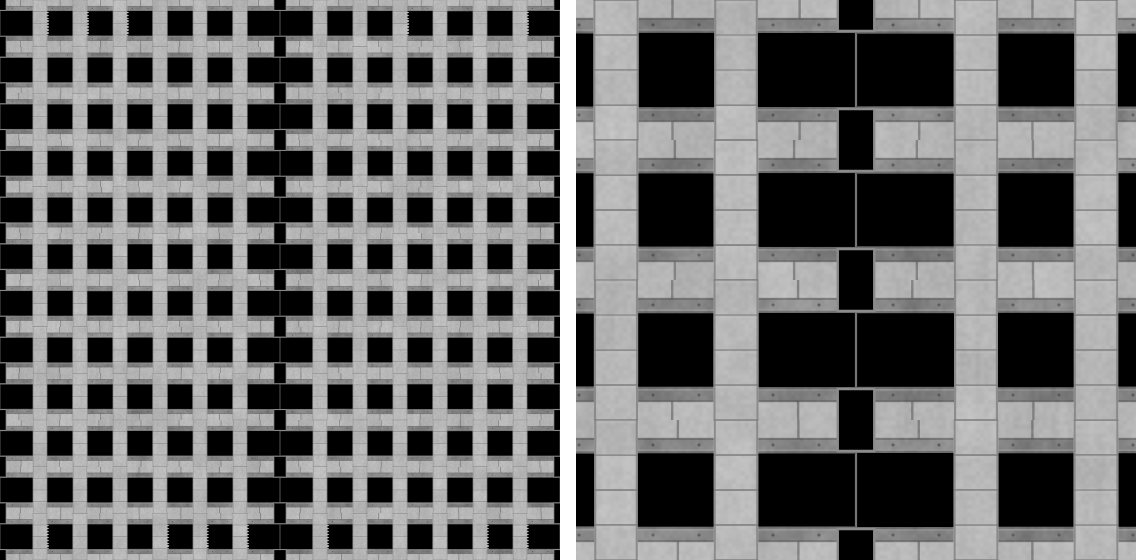
Left, the full canvas; right, a detail of the centre.
This texture is drawn by a Shadertoy shader. Its source:

```glsl
// Concrete facade: a grid of piers, panels and ledges around black window openings, with two recessed bays.

const vec2 CELLS = vec2(14.0, 12.0);   // bays across, floors up
const float SPAN = 768.0;              // design units along the canvas

float hash(vec2 p) {
    vec3 q = fract(p.xyx * vec3(0.1031, 0.1030, 0.0973));
    q += dot(q, q.yzx + 33.33);
    return fract((q.x + q.y) * q.z);
}

// Value noise that wraps after n cells in each direction
float noise(vec2 uv, vec2 n) {
    vec2 p = uv * n, i = floor(p), f = fract(p);
    f = f * f * (3.0 - 2.0 * f);
    vec2 a = mod(i, n), b = mod(i + 1.0, n);
    return mix(mix(hash(a), hash(vec2(b.x, a.y)), f.x),
               mix(hash(vec2(a.x, b.y)), hash(b), f.x), f.y);
}

// Smooth coverage of a signed distance, in design units
float cover(float d) {
    return clamp(0.5 - d * iResolution.y / SPAN, 0.0, 1.0);
}

float stroke(float d, float halfWidth) {
    return cover(abs(d) - halfWidth);
}

void mainImage(out vec4 fragColor, in vec2 fragCoord) {
    vec2 uv = fragCoord / iResolution.xy;
    vec2 p = uv * CELLS, size = SPAN / CELLS;
    vec2 cell = floor(p);
    vec2 q = (fract(p) - 0.5) * size;           // from the window centre
    float axis = round(p.x);
    float side = (p.x - axis) * size.x;         // from the nearest pier axis
    bool recess = mod(axis, 7.0) < 0.5;         // every seventh pier is missing
    float rnd = hash(cell + 3.7);

    // Weathering shared by all concrete
    float stain = noise(uv, vec2(28.0, 36.0)) * 0.6 + noise(uv, vec2(90.0, 70.0)) * 0.4 - 0.5;
    float streak = noise(uv, vec2(220.0, 24.0)) - 0.5;
    float grain = noise(uv, vec2(400.0)) - 0.5;
    float wear = 0.06 * stain + 0.025 * streak + 0.04 * grain;

    // Spandrel panels: two slabs per bay with an upright joint
    float joint = q.x - (rnd - 0.5) * 4.0;
    float slab = hash(vec2(cell.x * 2.0 + step(0.0, joint), mod(floor(p.y + 0.5), CELLS.y)) + 11.0);
    float shade = 0.72 + 0.05 * (slab - 0.5);
    shade -= 0.10 * smoothstep(0.78, 1.0, slab) * (0.5 + stain);
    shade = mix(shade, 0.48, 0.85 * stroke(joint, 0.55));

    // Ledges above and below the windows, with lips and bolts
    float h = abs(q.y);
    float ledge = cover(h - 23.4);
    float ledgeShade = (q.y > 0.0 ? 0.53 : 0.50) + 0.05 * (rnd - 0.5) + 0.12 * stain;
    ledgeShade = mix(ledgeShade, 0.60, 0.7 * stroke(h - 18.0, 0.6));
    float bolt = length(vec2(abs(abs(q.x) - 10.5), h - 20.6)) - 0.7;
    ledgeShade = mix(ledgeShade, 0.32, 0.8 * cover(bolt));
    shade = mix(shade, ledgeShade, ledge);
    shade = mix(shade, 0.38, 0.75 * stroke(h - 23.4, 0.45));

    // Window opening; some edges on the first and last floors are toothed
    bool endFloor = cell.y < 0.5 || cell.y > CELLS.y - 1.5;
    float teeth = endFloor && rnd > 0.45 && q.x < 0.0 ? 2.0 * step(0.5, fract(p.y * 16.0)) : 0.0;
    float opening = h - 16.8 + 0.4 * (hash(cell + 29.0) - 0.5);
    shade = mix(shade, 0.40, 0.8 * stroke(opening - 0.5, 0.5));
    shade = mix(shade + wear, 0.0, cover(opening));

    if (recess) {
        // Slim mullion and a framed shaft between the panels
        shade = mix(shade, 0.46, stroke(side, 0.5) * cover(opening));
        float shaft = max(abs(side) - 7.8, 18.4 - h);
        shade = mix(shade, 0.55, cover(shaft - 1.1));
        shade = mix(shade, 0.0, cover(shaft));
    } else {
        // Pier of stacked blocks, four to a floor
        float block = hash(vec2(axis, floor(p.y * 4.0)) + 51.0);
        float pier = 0.72 + 0.035 * (block - 0.5) + wear;
        float course = (fract(p.y * 4.0 + 0.5) - 0.5) * size.y / 4.0;
        pier = mix(pier, 0.50, (0.5 + 0.4 * block) * stroke(course, 0.45));
        pier = mix(pier, 0.76, 0.4 * stroke(course + 1.1, 0.4));
        float edge = abs(side) - 10.2 - 0.5 * (hash(vec2(axis, cell.y) + 7.0) - 0.5);
        edge -= side > 0.0 ? teeth * cover(opening) : 0.0;
        pier = mix(pier, 0.50, 0.8 * stroke(edge + 0.5, 0.5));
        shade = mix(shade, pier, cover(edge));
    }

    fragColor = vec4(vec3(clamp(shade, 0.0, 1.0)), 1.0);
}
```
